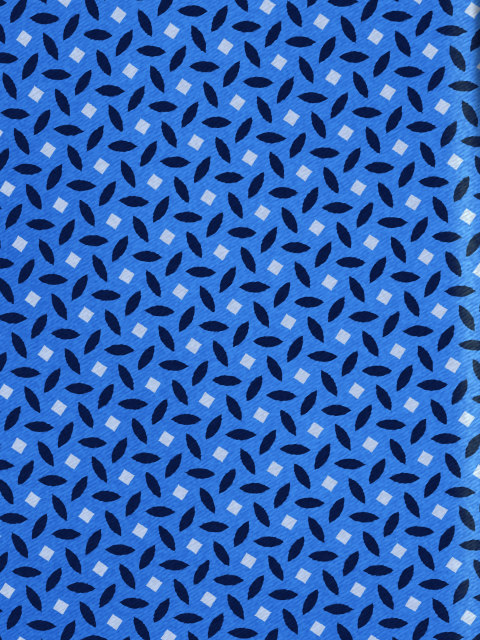
Write a Shadertoy shader that draws this pattern.

```glsl
float hash(vec2 p) {
    p = fract(p * vec2(0.1031, 0.1137));
    p += dot(p, p.yx + 33.33);
    return fract((p.x + p.y) * p.x * 97.3);
}

float noise(vec2 p) {
    vec2 i = floor(p), f = fract(p);
    f = f * f * (3.0 - 2.0 * f);
    return mix(mix(hash(i), hash(i + vec2(1, 0)), f.x),
               mix(hash(i + vec2(0, 1)), hash(i + vec2(1, 1)), f.x), f.y);
}

vec2 rotate(vec2 p, float degrees) {
    float a = radians(degrees);
    return vec2(cos(a) * p.x + sin(a) * p.y, cos(a) * p.y - sin(a) * p.x);
}

// Pointed oval lying along x: the overlap of two circles
float leafDistance(vec2 p, vec2 halfSize) {
    float radius = dot(halfSize, halfSize) / (2.0 * halfSize.y);
    return length(vec2(p.x, abs(p.y) + radius - halfSize.y)) - radius;
}

float squareDistance(vec2 p, float halfSide) {
    vec2 d = abs(p) - halfSide;
    return length(max(d, 0.0)) + min(max(d.x, d.y), 0.0);
}

void mainImage(out vec4 fragColor, in vec2 fragCoord) {
    vec2 uv = fragCoord / iResolution.x;
    float height = iResolution.y / iResolution.x;
    float soft = max(0.0016, 0.8 / iResolution.x);

    // Slanted lattice on slightly bowed cloth
    vec2 cloth = uv - vec2(0.488, 0.694);
    cloth -= vec2(0.020, 0.022) * dot(cloth, cloth);
    mat2 lattice = mat2(0.1127, -0.0316, 0.0274, -0.1134);
    vec2 grid = inverse(lattice) * cloth;

    // Threads roughen the printed edges
    vec2 thread = rotate(uv, 32.0);
    float grain = noise(thread * vec2(170.0, 310.0)) - 0.5;
    float twill = sin(thread.y * 900.0 + 2.0 * noise(uv * 60.0));
    float fray = 0.0016 * grain;

    // One leaf midway along each of the three lattice directions
    float leaf = 1.0;
    for (int k = 0; k < 3; k++) {
        vec2 middle = k == 0 ? vec2(0.5, 0.0) : k == 1 ? vec2(0.0, 0.5) : vec2(0.5);
        float angle = k == 0 ? -61.0 : k == 1 ? 59.0 : -2.0;
        vec2 cell = round(grid - middle);
        float jitter = hash(cell + 40.0 + float(k) * 17.0) - 0.5;
        vec2 local = rotate(lattice * (grid - middle - cell), angle + 4.0 * jitter);
        leaf = min(leaf, leafDistance(local, vec2(0.0315, 0.0113 + 0.0006 * jitter)));
    }

    // A tilted square on every lattice point
    vec2 corner = round(grid);
    float tilt = -34.0 + 5.0 * (hash(corner + 71.0) - 0.5);
    float square = squareDistance(rotate(lattice * (grid - corner), tilt), 0.0123);

    // Blue ground with broad sheen and fine weave
    float sheen = 0.45 + 0.35 * (noise(uv * vec2(3.0, 2.5) + 5.0) - 0.5)
                + 0.25 * smoothstep(0.0, 0.55, uv.x) - 0.12
                - 0.15 * smoothstep(0.35, 0.0, uv.y);
    float weave = 0.55 * grain + 0.13 * twill;
    vec3 color = mix(vec3(0.15, 0.40, 0.81), vec3(0.235, 0.53, 0.91), sheen + 1.3 * weave);

    // Navy and white print
    vec3 navy = vec3(0.035, 0.095, 0.265) + vec3(0.03, 0.05, 0.09) * weave;
    vec3 white = vec3(0.71, 0.78, 0.90) + 0.12 * weave;
    color = mix(color, navy, smoothstep(soft, -soft, leaf + fray));
    color = mix(color, white, smoothstep(soft, -soft, square + fray));

    // Light catching the rolled right edge, with shade beyond it
    float level = uv.y / height;
    float ridge = 0.975 + 0.012 * sin(level * 5.0);
    float glow = exp(-pow((uv.x - ridge) / 0.028, 2.0)) * (0.45 + 0.55 * sin(3.1 * level));
    color += vec3(0.13, 0.14, 0.06) * glow * (1.0 + weave);
    color *= 1.0 - 0.4 * smoothstep(0.98, 1.0, uv.x) * smoothstep(0.7, 0.9, level);

    fragColor = vec4(clamp(color, 0.0, 1.0), 1.0);
}
```
